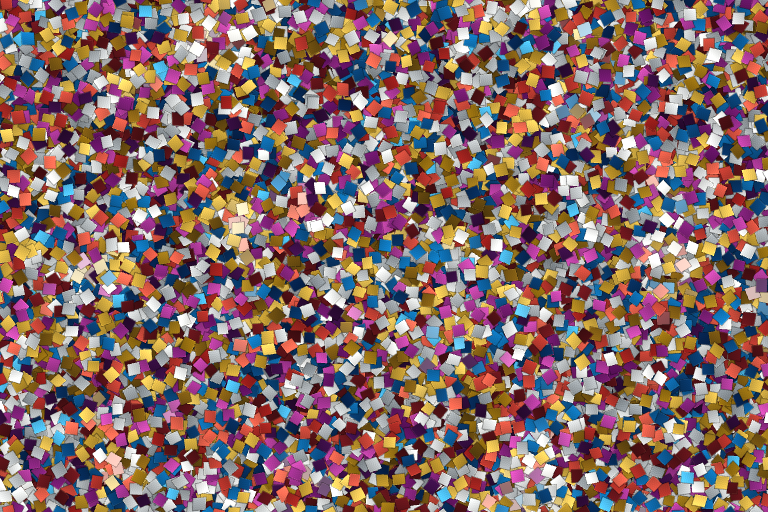
This texture is drawn by a Shadertoy shader. Its source:

```glsl
// Dense glitter: small square foil flakes in six colours, piled at random angles.
// A jittered cell grid scatters the flakes; the highest flake over a point is seen,
// with thin contact shadows, lit rims, brushed streaks and patches of glare.

const float CELL = 0.0130;        // grid pitch, in canvas heights
const float HALF_SIDE = 0.0116;   // half the side of a flake
const float SHADOW_REACH = 0.0011;
const float RIM_WIDTH = 0.0013;
const vec3 GAP_COLOR = vec3(0.09, 0.05, 0.08);

vec4 hash4(vec2 cell, float seed) {
    vec4 h = fract(vec4(cell.xyx, cell.y + seed) * vec4(0.1031, 0.1030, 0.0973, 0.1099) + seed * 0.137);
    h += dot(h, h.wzxy + 33.33);
    return fract((h.xxyz + h.yzzw) * h.zywx);
}

mat2 rotation(float angle) {
    float c = cos(angle), s = sin(angle);
    return mat2(c, -s, s, c);
}

float boxDistance(vec2 q, vec2 halfSize) {
    vec2 d = abs(q) - halfSize;
    return length(max(d, 0.0)) + min(max(d.x, d.y), 0.0);
}

// Layered sines: broad, uneven patches of light, about -1 to 1
float lightPatches(vec2 p) {
    float sum = 0.0, weight = 0.5;
    for (int i = 0; i < 4; i++) {
        p = rotation(1.1) * p * 1.6 + 2.3;
        sum += weight * sin(p.x * 7.0 + 1.7 * sin(p.y * 5.0)) * sin(p.y * 8.0 + 1.3);
        weight *= 0.8;
    }
    return sum;
}

// Foil colour by share of area, from its unlit to its lit shade
vec3 foilColor(float pick, float tilt, float tint) {
    if (pick < 0.26) return mix(vec3(0.54, 0.57, 0.59), vec3(1.0, 1.0, 0.99), tilt);
    if (pick < 0.43) {
        vec3 maroon = vec3(0.34, 0.07, 0.09);
        vec3 olive = vec3(0.46, 0.33, 0.07);
        vec3 plum = vec3(0.20, 0.05, 0.24);
        vec3 shade = tint < 0.38 ? maroon : tint < 0.76 ? olive : plum;
        return shade * mix(0.75, 1.25, tilt);
    }
    if (pick < 0.60) return mix(vec3(0.57, 0.42, 0.06), vec3(0.98, 0.83, 0.38), tilt);
    if (pick < 0.76) {
        vec3 blue = mix(vec3(0.02, 0.13, 0.29), vec3(0.06, 0.47, 0.74), tilt);
        return mix(blue, vec3(0.30, 0.74, 0.93), step(0.9, tint));
    }
    if (pick < 0.88) return mix(vec3(0.58, 0.11, 0.10), vec3(0.96, 0.43, 0.33), tilt);
    return mix(vec3(0.38, 0.07, 0.38), vec3(0.82, 0.30, 0.70), tilt);
}

// Fine brushed streaks and specks on one flake
float foilGrain(vec2 q, float phase) {
    float streaks = sin(q.x * 1700.0 + 2.0 * sin(q.y * 420.0 + phase * 40.0));
    float specks = sin(q.x * 1150.0 + phase * 90.0) * sin(q.y * 1380.0 + phase * 50.0);
    return 0.5 * streaks + 0.5 * specks;
}

vec3 shadeFlake(vec2 cell, vec2 q, float edge, vec4 look, float depth) {
    float patchLight = lightPatches((cell + 0.5) * CELL);
    float tilt = clamp(look.y + 0.28 * patchLight, 0.0, 1.0);
    vec3 color = foilColor(look.x, tilt, look.z);

    // Sheen across the face, stronger grain on silver
    float grainAmount = look.x < 0.26 ? 0.09 * (1.2 - tilt) : 0.07;
    color *= 1.0 + grainAmount * foilGrain(q, look.w);
    color *= 1.0 + 0.10 * dot(q, vec2(cos(look.w * 6.28), sin(look.w * 6.28))) / HALF_SIDE;

    // Cut edges: some catch the light, others fall dark
    float rim = smoothstep(-RIM_WIDTH, -0.2 * RIM_WIDTH, edge);
    float litSide = step(0.0, q.x * (look.w - 0.5) + q.y * (look.z - 0.5));
    vec3 rimColor = mix(color * 0.68, color * 1.1 + vec3(0.17, 0.15, 0.10), litSide);
    color = mix(color, rimColor, 0.75 * rim);

    // Glare burns out a few flakes inside the brightest patches
    float glare = smoothstep(0.55, 1.1, patchLight + 0.35 * look.y) * step(0.55, look.w);
    color = mix(color, vec3(1.0, 0.99, 0.96), 0.7 * glare);
    return color * mix(0.82, 1.04, depth);
}

vec3 glitter(vec2 p) {
    vec2 home = floor(p / CELL);
    float topDepth = -1.0, shadowDepth = -1.0, topEdge = 0.0;
    vec2 topCell = home, topPoint = vec2(0.0);

    // Find the highest flake here, and the highest one casting a shadow
    for (int j = -2; j <= 2; j++) {
        for (int i = -2; i <= 2; i++) {
            vec2 cell = home + vec2(i, j);
            vec4 place = hash4(cell, 1.0);
            vec4 form = hash4(cell, 5.0);
            vec2 q = rotation(form.x * 6.2832) * (p - (cell + place.xy) * CELL);
            q.x += (form.y - 0.5) * 0.26 * q.y;
            vec2 halfSize = HALF_SIDE * mix(vec2(0.86), vec2(1.1), form.zw);
            float edge = boxDistance(q, halfSize);
            if (edge < SHADOW_REACH) shadowDepth = max(shadowDepth, place.z);
            if (edge < 0.0 && place.z > topDepth) {
                topDepth = place.z;
                topEdge = edge;
                topCell = cell;
                topPoint = q;
            }
        }
    }
    if (topDepth < 0.0) return GAP_COLOR;
    vec3 color = shadeFlake(topCell, topPoint, topEdge, hash4(topCell, 9.0), topDepth);
    return color * (shadowDepth > topDepth ? 0.58 : 1.0);
}

void mainImage(out vec4 fragColor, in vec2 fragCoord) {
    // Four samples per pixel smooth the flake edges
    vec3 sum = vec3(0.0);
    for (int s = 0; s < 4; s++) {
        vec2 offset = rotation(0.46) * (vec2(s % 2, s / 2) - 0.5) * 0.55;
        sum += glitter((fragCoord + offset) / iResolution.y);
    }
    fragColor = vec4(clamp(sum / 4.0, 0.0, 1.0), 1.0);
}
```
